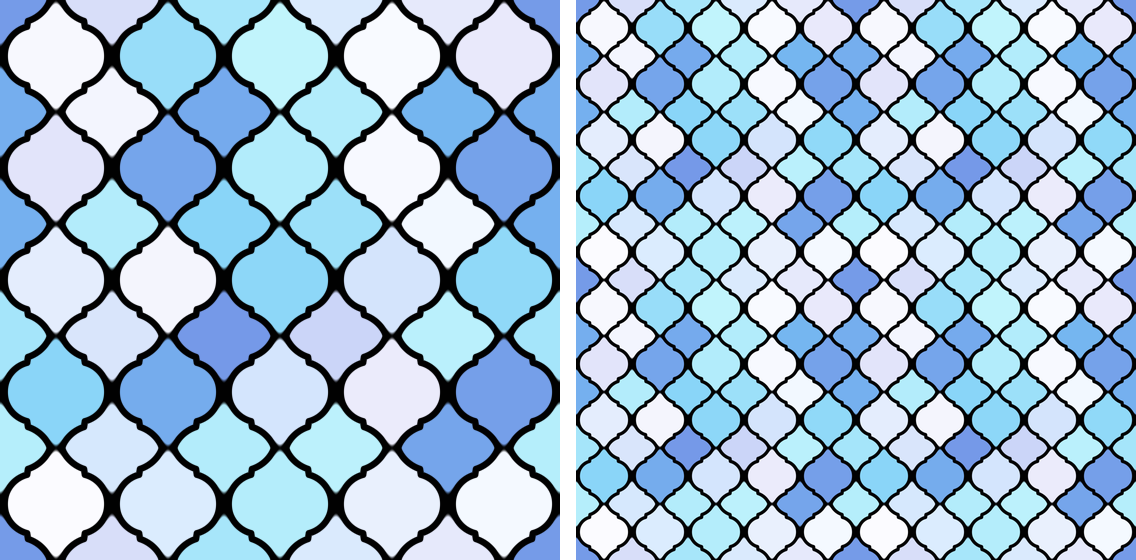
Left, the tile; right, the same tile 2 across and 2 down.
This pattern is drawn by a WebGL 2 fragment shader. Its source:

```glsl
#version 300 es
precision highp float;
// Seamless lattice of lantern-shaped pastel tiles with black grout.

#define REPEATS 5.0        // cells across and down
#define LINE_WIDTH 0.058   // grout width, in cells
#define FILLET 0.108       // grout build-up where lines meet
#define TIP_ROUNDING 0.012 // softening of the side tips
#define PALE_SHARE 0.45
#define CYAN_SHARE 0.35
#define SEED 4.0

uniform vec2 u_resolution;
out vec4 outColor;

// Outline of one quadrant: two arcs joined by a small step
const vec2 UPPER_CENTER = vec2(0.350, 0.619);
const vec2 UPPER_END = vec2(0.250, 0.312);
const vec2 LOWER_CENTER = vec2(0.190, 0.0);
const vec2 LOWER_END = vec2(0.258, 0.261);

const vec3 GROUT = vec3(0.005);
const vec3 WHITE = vec3(0.99, 0.99, 1.0);
const vec3 LAVENDER = vec3(0.79, 0.78, 0.95);
const vec3 MIST = vec3(0.80, 0.91, 1.0);
const vec3 SKY = vec3(0.51, 0.82, 0.97);
const vec3 ICE = vec3(0.76, 0.96, 0.99);
const vec3 PERIWINKLE = vec3(0.46, 0.57, 0.90);
const vec3 AZURE = vec3(0.46, 0.74, 0.95);

float hash(vec2 p) {
  return fract(sin(dot(p, vec2(127.1, 311.7)) + SEED) * 43758.5453);
}

float segmentDistance(vec2 p, vec2 a, vec2 b) {
  vec2 ab = b - a;
  return length(p - a - ab * clamp(dot(p - a, ab) / dot(ab, ab), 0.0, 1.0));
}

// Distance to the arc that runs clockwise from its end point
float arcDistance(vec2 p, vec2 center, vec2 end) {
  vec2 e = end - center;
  vec2 q = p - center;
  bool onArc = e.x * q.y - e.y * q.x < 0.0;
  return onArc ? abs(length(q) - length(e)) : length(p - end);
}

float outlineDistance(vec2 p) {
  float arcs = min(arcDistance(p, UPPER_CENTER, UPPER_END),
                   arcDistance(p, LOWER_CENTER, LOWER_END));
  return min(arcs, segmentDistance(p, UPPER_END, LOWER_END));
}

float smoothMin(float a, float b, float k) {
  float h = max(k - abs(a - b), 0.0) / k;
  return min(a, b) - h * h * k * 0.25;
}

// True inside the tile centred on the cell, false in the corner tiles
bool insideCenterTile(vec2 p) {
  if (p.x < 0.5 * (UPPER_END.x + LOWER_END.x))
    return distance(p, UPPER_CENTER) > distance(UPPER_END, UPPER_CENTER);
  return distance(p, LOWER_CENTER) < distance(LOWER_END, LOWER_CENTER);
}

vec3 tileColor(vec2 id) {
  float family = hash(id);
  float hue = hash(id + 31.7);
  float tint = hash(id + 73.3);
  if (family < PALE_SHARE)
    return mix(mix(LAVENDER, MIST, hue), WHITE, tint);
  if (family < PALE_SHARE + CYAN_SHARE)
    return mix(SKY, ICE, hue);
  return mix(PERIWINKLE, AZURE, hue);
}

void main() {
  vec2 grid = gl_FragCoord.xy / u_resolution * REPEATS;

  // Fold the cell into one quadrant
  vec2 p = abs(fract(grid) - 0.5);
  p.y = 0.5 - length(vec2(0.5 - p.y, TIP_ROUNDING));

  // Blend with the mirrored outline to fill the junctions
  vec2 mirrored = vec2(p.x < 0.25 ? -p.x : 1.0 - p.x, p.y);
  float d = smoothMin(outlineDistance(p), outlineDistance(mirrored), FILLET);

  // Wrapped tile ids, with an offset for the corner tiles
  vec2 cornerId = mod(floor(grid + 0.5), REPEATS) + 17.3;
  vec2 id = insideCenterTile(p) ? floor(grid) : cornerId;

  float pixel = REPEATS / min(u_resolution.x, u_resolution.y);
  float glaze = smoothstep(-0.75, 0.75, (d - 0.5 * LINE_WIDTH) / pixel);
  outColor = vec4(mix(GROUT, tileColor(id), glaze), 1.0);
}
```
